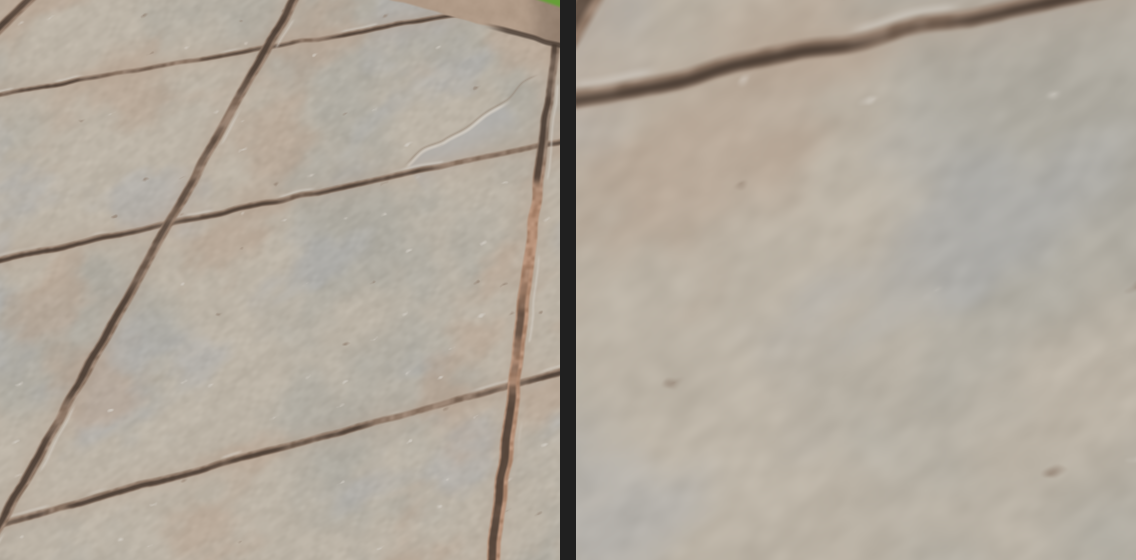
Left, the full canvas; right, a detail of the centre.
Reproduce this texture procedurally as a WebGL 2 fragment shader.

```glsl
#version 300 es
precision highp float;
// Weathered stone paving seen at a slant, with worn, partly sand-filled joints.

uniform vec2 u_resolution;
out vec4 fragColor;

const vec3 PALE_STONE = vec3(0.735, 0.702, 0.650);
const vec3 COOL_STONE = vec3(0.685, 0.670, 0.632);
const vec3 BLUE_STONE = vec3(0.680, 0.685, 0.690);
const vec3 RUST_STAIN = vec3(0.715, 0.632, 0.560);
const vec3 JOINT_SAND = vec3(0.690, 0.545, 0.450);
const vec3 JOINT_EARTH = vec3(0.540, 0.465, 0.405);
const vec3 JOINT_SHADE = vec3(0.280, 0.230, 0.195);
const vec3 CHIP_LIGHT = vec3(0.830, 0.810, 0.780);
const vec3 KERB = vec3(0.690, 0.605, 0.530);
const vec3 GRASS = vec3(0.400, 0.620, 0.220);
const float GRAIN_ANGLE = 0.62;
const float GRAIN_CONTRAST = 0.085;
const float EDGE_SOFTNESS = 0.0028;
const float STAIN_REACH = 0.017;
const float FLECK_CELLS = 17.0;
const vec2 CRACK_START = vec2(0.723, 0.700);
const vec2 CRACK_END = vec2(0.905, 0.822);

float hash(vec2 p) {
  vec3 q = fract(p.xyx * 0.1031);
  q += dot(q, q.yzx + 33.33);
  return fract((q.x + q.y) * q.z);
}

float noise(vec2 p) {
  vec2 i = floor(p), f = fract(p);
  f = f * f * (3.0 - 2.0 * f);
  return mix(mix(hash(i), hash(i + vec2(1, 0)), f.x),
             mix(hash(i + vec2(0, 1)), hash(i + vec2(1, 1)), f.x), f.y);
}

float fbm(vec2 p) {
  float sum = 0.0, gain = 0.5;
  for (int i = 0; i < 4; i++) {
    sum += gain * noise(p);
    p = mat2(1.6, 1.2, -1.2, 1.6) * p + 17.3;
    gain *= 0.5;
  }
  return sum / 0.9375;
}

float band(float d, float halfWidth) {
  return 1.0 - smoothstep(halfWidth - EDGE_SOFTNESS, halfWidth + EDGE_SOFTNESS, abs(d));
}

vec2 rotate(vec2 p, float a) {
  return vec2(cos(a) * p.x + sin(a) * p.y, cos(a) * p.y - sin(a) * p.x);
}

// Perspective grid: x counts columns of joints, y counts rows.
vec2 slabCoords(vec2 p) {
  float rowHeight = (p.y - 0.279 * p.x) / (1.0 - 0.125 * p.x);
  return vec2((p.x + 0.036 - 0.562 * p.y) / (0.916 - 0.441 * p.y),
              (rowHeight - 0.065) / (0.631 - 0.298 * rowHeight));
}

float columnDistance(vec2 p, float j) {
  float slope = 0.562 - 0.441 * j;
  return (p.x + 0.036 - 0.916 * j - slope * p.y) / sqrt(1.0 + slope * slope);
}

float rowDistance(vec2 p, float k) {
  float height = (0.065 + 0.631 * k) / (1.0 + 0.298 * k);
  float slope = 0.279 - 0.125 * height;
  return (p.y - height - slope * p.x) / sqrt(1.0 + slope * slope);
}

vec3 stone(vec2 p, vec2 slab) {
  vec2 g = rotate(p, GRAIN_ANGLE);
  float broad = fbm(p * 5.0 + 3.0) + 0.06 * (hash(slab + 40.0) - 0.5);
  vec3 col = mix(COOL_STONE, PALE_STONE, smoothstep(0.33, 0.62, broad));
  col = mix(col, BLUE_STONE, 0.5 * smoothstep(0.55, 0.75, fbm(g * vec2(5, 8) + 21.0)));
  float rust = fbm(g * vec2(6, 9) + 57.0) + 0.13 * smoothstep(0.6, 1.0, p.y);
  col = mix(col, RUST_STAIN, 0.55 * smoothstep(0.53, 0.78, rust));
  float grain = 0.6 * fbm(g * vec2(28, 52)) + 0.4 * noise(g * vec2(85, 130));
  return col + GRAIN_CONTRAST * (grain - 0.5);
}

// Small bright chips and dark pits, one candidate per cell.
vec3 addFlecks(vec3 col, vec2 p) {
  vec2 cell = floor(p * FLECK_CELLS);
  vec2 centre = 0.3 + 0.4 * vec2(hash(cell + 5.0), hash(cell + 71.0));
  vec2 d = rotate(fract(p * FLECK_CELLS) - centre, 0.45) * vec2(1.0, 2.2);
  float spot = 1.0 - smoothstep(0.03, 0.22, length(d) + 0.16 * noise(p * 150.0));
  float kind = hash(cell + 133.0);
  col = mix(col, CHIP_LIGHT, spot * 0.75 * step(0.80, kind));
  return mix(col, JOINT_EARTH, spot * 0.6 * step(kind, 0.10));
}

vec3 addJoint(vec3 col, float d, float along, float halfWidth, float sand, float seed) {
  d += 0.004 * (noise(vec2(along * 28.0, seed)) - 0.5);
  float wear = fbm(vec2(along * 11.0, seed + 9.0));
  halfWidth *= 0.75 + 0.5 * wear;
  col = mix(col, RUST_STAIN, 0.5 * exp(-abs(d) / STAIN_REACH));
  float chip = smoothstep(0.58, 0.75, noise(vec2(along * 17.0, seed + 31.0)));
  col = mix(col, CHIP_LIGHT, 0.5 * chip * band(d - halfWidth * 1.7, 0.002));
  vec3 fill = mix(JOINT_EARTH, JOINT_SAND, sand) + 0.12 * (noise(vec2(along, d) * 130.0) - 0.5);
  col = mix(col, fill, band(d, halfWidth));
  float shade = smoothstep(0.22, 0.55, wear - 0.28 * sand + 0.08);
  return mix(col, JOINT_SHADE, 0.85 * shade * band(d + 0.2 * halfWidth, halfWidth * 0.55));
}

// A pale split across one slab, with a cool hollow below it.
vec3 addCrack(vec3 col, vec2 p) {
  vec2 axis = CRACK_END - CRACK_START;
  float t = dot(p - CRACK_START, axis) / dot(axis, axis);
  float d = dot(p - CRACK_START, normalize(vec2(-axis.y, axis.x)));
  d += 0.016 * (noise(vec2(t * 5.0, 4.0)) - 0.5);
  float extent = smoothstep(0.0, 0.05, t) * (1.0 - smoothstep(0.9, 1.05, t));
  float hollow = smoothstep(-0.07, -0.01, d) * (1.0 - smoothstep(-0.004, 0.002, d));
  col = mix(col, BLUE_STONE, 0.6 * hollow * extent);
  col = mix(col, CHIP_LIGHT, 0.8 * extent * band(d, 0.0025));
  float tail = smoothstep(0.0, 0.1, t) * (1.0 - smoothstep(1.25, 1.35, t));
  return mix(col, JOINT_EARTH, 0.4 * tail * band(d - 0.005, 0.0015));
}

void main() {
  vec2 p = gl_FragCoord.xy / u_resolution;
  vec2 slab = slabCoords(p), line = round(slab);
  vec3 col = addFlecks(stone(p, floor(slab)), p);
  col = addCrack(col, p);

  // Joints: rows narrow with distance, the right column holds more sand.
  col = addJoint(col, rowDistance(p, line.y), p.x, 0.0062 - 0.0011 * line.y, 0.15, line.y * 7.0 + 2.0);
  float sand = line.x > 0.5 ? 1.0 - smoothstep(0.62, 0.76, p.y) : 0.2;
  col = addJoint(col, columnDistance(p, line.x), p.y, 0.0080 + 0.0025 * sand, sand, line.x * 13.0 + 50.0);

  // Kerb and grass beyond the far right edge.
  float edge = p.y - 0.971 + 0.27 * (p.x - 0.807) + 0.003 * (noise(p * 40.0) - 0.5);
  vec3 kerb = mix(KERB, JOINT_EARTH, 0.7 * smoothstep(0.93, 0.98, p.x)) + 0.06 * (fbm(p * 45.0) - 0.5);
  kerb = mix(kerb, GRASS, smoothstep(1.955, 1.968, p.x * 0.5 + p.y * 1.5 - 0.02));
  col = mix(col, kerb, smoothstep(-EDGE_SOFTNESS, EDGE_SOFTNESS, edge));
  col = mix(col, JOINT_SHADE, 0.8 * smoothstep(0.86, 0.91, p.x) * band(edge, 0.0045));
  fragColor = vec4(clamp(col, 0.0, 1.0), 1.0);
}
```
